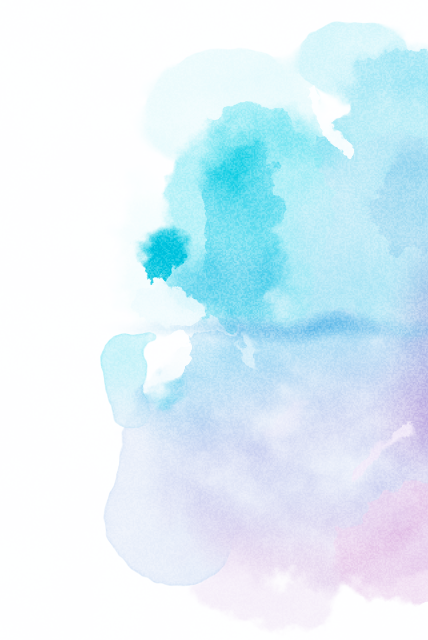
Reproduce this background procedurally as a Shadertoy shader.

```glsl
// Watercolour background: cyan, blue, lavender and pink washes bleeding in from the right on white paper.

float hash(vec2 p) {
    vec3 q = fract(vec3(p.xyx) * 0.1031);
    q += dot(q, q.yzx + 33.33);
    return fract((q.x + q.y) * q.z);
}

float noise(vec2 p) {
    vec2 i = floor(p), f = fract(p);
    f = f * f * (3.0 - 2.0 * f);
    return mix(mix(hash(i), hash(i + vec2(1, 0)), f.x),
               mix(hash(i + vec2(0, 1)), hash(i + 1.0), f.x), f.y);
}

float fbm(vec2 p) {
    float sum = 0.0, amp = 0.5;
    for (int i = 0; i < 5; i++) {
        sum += amp * noise(p);
        p = mat2(1.6, 1.2, -1.2, 1.6) * p + 7.3;
        amp *= 0.5;
    }
    return sum;
}

float ellipse(vec2 p, vec2 centre, vec2 radius) {
    return (length((p - centre) / radius) - 1.0) * min(radius.x, radius.y);
}

float capsule(vec2 p, vec2 a, vec2 b, float radius) {
    vec2 ab = b - a;
    return length(p - a - ab * clamp(dot(p - a, ab) / dot(ab, ab), 0.0, 1.0)) - radius;
}

float smoothUnion(float a, float b, float k) {
    float h = max(k - abs(a - b), 0.0) / k;
    return min(a, b) - h * h * k * 0.25;
}

// Wet edge that fades over a width
vec3 bleed(vec3 col, vec3 pigment, float d, float width, float opacity) {
    return mix(col, pigment, opacity * smoothstep(width, -width, d));
}

// Edge that is crisp in places and lost in others
float edgeWidth;
vec3 stain(vec3 col, vec3 pigment, float d, float opacity) {
    return bleed(col, pigment, d, edgeWidth, opacity);
}

// Dried pool with a thin dark rim
vec3 pool(vec3 col, vec3 pigment, float d, float opacity) {
    vec3 tint = pigment - (1.0 - pigment) * vec3(0.9, 0.7, 0.7) * exp(-abs(d) * 450.0);
    return bleed(col, tint, d, 0.0015, opacity);
}

void mainImage(out vec4 fragColor, in vec2 fragCoord) {
    vec2 p = fragCoord / iResolution.y;
    vec2 warp = vec2(fbm(p * 11.0), fbm(p * 11.0 + 40.0)) - 0.48;
    vec2 fine = vec2(fbm(p * 50.0 + 9.0), fbm(p * 50.0 + 70.0)) - 0.48;
    vec2 soft = p + 0.035 * warp;
    vec2 q = p + 0.085 * warp + 0.034 * fine;
    float cloud = fbm(p * 7.0 + 20.0);
    edgeWidth = mix(0.0015, 0.016, smoothstep(0.45, 0.62, fbm(p * 9.0 + 55.0)));
    vec3 paper = vec3(0.996, 0.998, 1.0);
    vec3 col = paper;

    // Pale upper veils
    col = stain(col, vec3(0.90, 0.98, 0.99), ellipse(soft, vec2(0.365, 0.825), vec2(0.138, 0.098)), 0.4 + 0.6 * cloud);
    col = stain(col, vec3(0.84, 0.965, 0.985), ellipse(soft, vec2(0.55, 0.905), vec2(0.085, 0.062)), 0.9);
    col = bleed(col, vec3(0.92, 0.985, 0.99), ellipse(q, vec2(0.24, 0.60), vec2(0.045, 0.10)), 0.02, 0.5);

    // Blue upper right
    col = stain(col, vec3(0.73, 0.93, 0.97), ellipse(q, vec2(0.645, 0.775), vec2(0.125, 0.125)), 0.95);
    col = bleed(col, vec3(0.58, 0.89, 0.96), ellipse(q, vec2(0.64, 0.87), vec2(0.06, 0.025)), 0.03, 0.6);

    // Broad upper body and the cyan mass on its left
    col = stain(col, vec3(0.73, 0.915, 0.968), ellipse(q, vec2(0.55, 0.62), vec2(0.22, 0.165)), 0.95);
    col = stain(col, vec3(0.68, 0.94, 0.97), ellipse(q, vec2(0.39, 0.65), vec2(0.125, 0.17)), 0.9);
    col = stain(col, vec3(0.42, 0.87, 0.94), ellipse(q, vec2(0.383, 0.64), vec2(0.058, 0.14)), 0.85);
    col = bleed(col, vec3(0.42, 0.84, 0.935), ellipse(q, vec2(0.38, 0.555), vec2(0.085, 0.055)), 0.03, 0.9);
    col = bleed(col, vec3(0.50, 0.90, 0.95), ellipse(q, vec2(0.44, 0.775), vec2(0.08, 0.03)), 0.025, 0.7);
    col = bleed(col, vec3(0.22, 0.84, 0.91), ellipse(q, vec2(0.37, 0.745), vec2(0.033, 0.035)), 0.03, 0.75);
    col = bleed(col, vec3(0.78, 0.93, 0.975), ellipse(q, vec2(0.51, 0.64), vec2(0.05, 0.08)), 0.04, 0.75);
    col = stain(col, vec3(0.66, 0.865, 0.95), ellipse(q, vec2(0.65, 0.68), vec2(0.075, 0.085)), 0.8);
    col = stain(col, vec3(0.04, 0.78, 0.88), ellipse(q, vec2(0.262, 0.598), vec2(0.035, 0.026)), 0.95);

    // Lower body: blue above, lavender in the middle, pink below
    vec3 lower = mix(vec3(0.92, 0.87, 0.95), vec3(0.82, 0.84, 0.95), smoothstep(0.10, 0.27, p.y));
    lower = mix(lower, vec3(0.69, 0.88, 0.965), smoothstep(0.26, 0.46, p.y - 0.3 * (p.x - 0.35)));
    lower = mix(lower, vec3(0.95, 0.97, 0.99), 0.8 * smoothstep(0.48, 0.75, cloud));
    col = bleed(col, vec3(0.965, 0.94, 0.98), ellipse(q, vec2(0.43, 0.085), vec2(0.11, 0.075)), 0.008, 0.9);

    // Rimmed pools on the left
    float pond = ellipse(soft, vec2(0.275, 0.212), vec2(0.105, 0.128));
    pond = smoothUnion(pond, ellipse(soft, vec2(0.27, 0.33), vec2(0.075, 0.05)), 0.03);
    col = pool(col, vec3(0.91, 0.935, 0.98), pond, 0.9);
    float lobe = smoothUnion(capsule(soft, vec2(0.183, 0.443), vec2(0.208, 0.36), 0.032),
                             capsule(soft, vec2(0.195, 0.462), vec2(0.228, 0.474), 0.008), 0.03);
    col = pool(col, mix(vec3(0.88, 0.94, 0.98), vec3(0.80, 0.955, 0.98), smoothstep(0.33, 0.44, p.y)), lobe, 0.9);

    float body = smoothUnion(ellipse(q, vec2(0.53, 0.30), vec2(0.26, 0.205)),
                             ellipse(q, vec2(0.34, 0.385), vec2(0.11, 0.095)), 0.03);
    float lost = 0.045 * smoothstep(0.40, 0.33, p.y);
    col = bleed(col, lower, body, edgeWidth + lost * smoothstep(0.5, 0.35, p.x), 0.95);
    col = stain(col, vec3(0.93, 0.84, 0.94), ellipse(q, vec2(0.65, 0.15), vec2(0.12, 0.08)), 0.7);

    // Horizontal seam and violet glow at the right
    col = bleed(col, vec3(0.64, 0.67, 0.88), ellipse(soft, vec2(0.69, 0.47), vec2(0.05, 0.09)), 0.06, 0.75);
    col = bleed(col, vec3(0.79, 0.70, 0.89), ellipse(soft, vec2(0.68, 0.34), vec2(0.06, 0.07)), 0.06, 0.7);
    col = bleed(col, vec3(0.43, 0.75, 0.92), ellipse(soft, vec2(0.47, 0.488), vec2(0.15, 0.014)), 0.016, 0.85);
    col = bleed(col, vec3(0.89, 0.75, 0.90), capsule(q, vec2(0.56, 0.13), vec2(0.65, 0.20), 0.015), 0.035, 0.65);
    col = bleed(col, vec3(0.45, 0.84, 0.94), ellipse(q, vec2(0.265, 0.40), vec2(0.025, 0.015)), 0.012, 0.7);

    // Bare and lifted paper
    col = stain(col, vec3(0.94, 0.985, 0.995), ellipse(q, vec2(0.27, 0.53), vec2(0.055, 0.036)), 0.85);
    col = stain(col, paper, ellipse(q, vec2(0.25, 0.435), vec2(0.030, 0.045)), 0.9);
    col = stain(col, paper, capsule(q, vec2(0.49, 0.835), vec2(0.535, 0.765), 0.011), 0.9);
    col = stain(col, vec3(0.79, 0.94, 0.975), ellipse(q, vec2(0.45, 0.537), vec2(0.021, 0.017)), 0.9);
    col = stain(col, vec3(0.87, 0.95, 0.985), ellipse(q, vec2(0.375, 0.46), vec2(0.026, 0.012)), 0.8);
    col = stain(col, vec3(0.93, 0.93, 0.98), capsule(q, vec2(0.44, 0.32), vec2(0.48, 0.37), 0.011), 0.75);
    col = stain(col, vec3(0.95, 0.92, 0.98), capsule(q, vec2(0.56, 0.26), vec2(0.65, 0.315), 0.009), 0.85);
    col = stain(col, paper, ellipse(q, vec2(0.44, 0.102), vec2(0.018, 0.012)), 0.9);

    // Pigment clouds and paper grain, strongest where paint is thick
    float grain = noise(p * 480.0) - 0.5;
    col = 1.0 - (1.0 - col) * (1.0 + 0.4 * grain + 0.6 * (fbm(p * 16.0 + 3.0) - 0.48));
    fragColor = vec4(clamp(col, 0.0, 1.0), 1.0);
}
```
